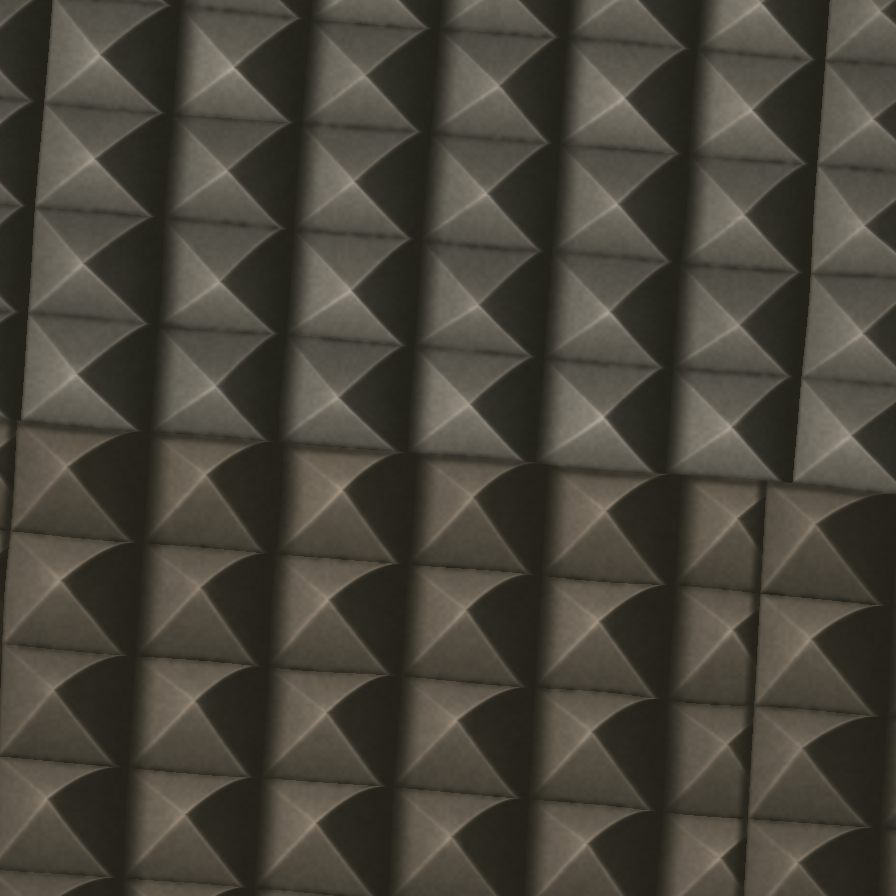
Reproduce this texture procedurally as a WebGL 1 fragment shader.

```glsl
precision highp float;
uniform vec2 u_resolution;

#define SHADOW vec3(0.135, 0.132, 0.105)
#define LIGHT vec3(0.60, 0.565, 0.51)
#define ROW_SLOPE 0.082
#define SEAM_Y 0.468
#define TIP_X 0.91
#define RIDGE_WIDTH 0.028
#define EDGE_SOFTNESS 0.018
#define APEX_JITTER 0.05
#define CELL_VARIATION 0.10
#define GRAIN 0.13

float hash(vec2 p) {
  vec3 q = fract(vec3(p.xyx) * 0.1031);
  q += dot(q, q.yzx + 33.33);
  return fract((q.x + q.y) * q.z);
}

float noise(vec2 p) {
  vec2 i = floor(p), f = fract(p);
  f = f * f * (3.0 - 2.0 * f);
  vec2 e = vec2(0.0, 1.0);
  return mix(mix(hash(i), hash(i + e.yx), f.x),
             mix(hash(i + e.xy), hash(i + e.yy), f.x), f.y);
}

float bump(float d, float width) {
  return exp(-d * d / (width * width));
}

// Brightness of foam pyramids; faces = left, upper, lower, right.
// bend curves the upper right ridge, panelWidth is in columns.
float foam(vec2 p, float shear, float origin, vec2 pitch, float panelWidth,
           vec2 apex, float bend, vec4 faces) {
  float across = (p.x + shear * p.y - origin) / pitch.x;
  float panel = floor(across / panelWidth);
  float u = across - panel * panelWidth;
  float v = (p.y - ROW_SLOPE * p.x - SEAM_Y) / pitch.y;
  vec2 id = vec2(floor(u) + panel * 6.0, floor(v)) + 50.0;
  vec2 f = vec2(fract(u), fract(v));
  float firstColumn = 1.0 - step(1.0, u);
  float soft = max(EDGE_SOFTNESS, 0.8 / (u_resolution.y * pitch.x));

  // Ridges join the apex to the four corners of the cell
  apex += APEX_JITTER * (vec2(hash(id), hash(id + 17.0)) - 0.5);
  apex.x -= 0.06 * firstColumn;
  float upper = 1.0 - smoothstep(apex.y - soft, apex.y + soft, f.y);
  float rise = f.y < apex.y ? f.y / apex.y : (1.0 - f.y) / (1.0 - apex.y);
  float leftRidge = apex.x * rise;
  float rightRidge = mix(TIP_X, apex.x, pow(rise, f.y < apex.y ? bend : 0.94));
  float inLeft = 1.0 - smoothstep(-soft, soft, f.x - leftRidge);
  float inRight = smoothstep(-soft, soft, f.x - rightRidge);

  // Face shading
  float leftShade = faces.x * mix(0.72, 1.12, clamp(f.x / apex.x, 0.0, 1.0));
  float upperShade = faces.y * (0.78 + 0.34 * rise);
  float lowerShade = faces.z * (0.62 + 0.50 * rise);
  float rightShade = faces.w * smoothstep(1.0, 0.55, f.x) * (0.4 + f.y);
  float shade = mix(lowerShade, upperShade, upper);
  shade = mix(shade, leftShade, inLeft);
  shade *= 1.0 + CELL_VARIATION * (hash(id + 31.0) - 0.5) * 2.0;

  // Dusty creases between rows
  float crease = bump(min(f.y, 1.0 - f.y), 0.035);
  shade -= 0.16 * crease * (0.4 + noise(p * 110.0));
  shade = mix(shade, rightShade, inRight);

  // Worn, lighter ridges
  float wear = 0.6 + 0.6 * noise(p * 45.0);
  float leftGlow = bump(f.x - leftRidge, RIDGE_WIDTH) * mix(0.12, 0.23, rise);
  float rightGlow = bump(f.x - rightRidge, RIDGE_WIDTH) * mix(0.16, 0.20, rise);
  shade += wear * max(leftGlow * mix(1.0, 0.5, upper), rightGlow);
  shade += 0.10 * bump(length(f - apex), 0.09);

  // Deep grooves between columns and crisp panel edges
  float groove = mix(0.19, 0.03, firstColumn);
  shade *= smoothstep(-0.03, groove, f.x);
  shade *= 0.15 + 0.85 * smoothstep(0.02, 0.10, panelWidth - u);
  return shade;
}

void main() {
  vec2 p = gl_FragCoord.xy / u_resolution;
  p.y = 1.0 - p.y;
  vec2 warped = p + 0.005 * (vec2(noise(p * 9.0), noise(p * 9.0 + 40.0)) - 0.5);

  // Two rows of panels meeting at a sloping seam
  float top = foam(warped, 0.076, 0.0586, vec2(0.1448, 0.1192), 6.0,
                   vec2(0.47, 0.52), 0.86, vec4(0.72, 0.47, 0.63, 0.13));
  float bottom = foam(warped, 0.06, 0.047, vec2(0.1491, 0.1255), 5.65,
                      vec2(0.45, 0.36), 0.62, vec4(0.58, 0.54, 0.40, 0.08));
  float seam = warped.y - ROW_SLOPE * warped.x - SEAM_Y;
  float below = smoothstep(-0.0015, 0.0015, seam);
  float shade = mix(top, bottom, below);
  shade *= 1.0 - 0.5 * bump(seam - 0.004, 0.005);

  // Fine grain and uneven light
  float grain = 0.6 * noise(p * 230.0) + 0.4 * noise(p * 85.0) - 0.5;
  shade += GRAIN * grain * (0.25 + shade);
  shade *= 1.06 - 0.22 * dot(p - 0.45, p - 0.45);
  vec3 color = mix(SHADOW, LIGHT, clamp(shade, 0.0, 1.15));
  color *= mix(vec3(0.99, 1.0, 1.01), vec3(1.02, 0.99, 0.96), below);
  gl_FragColor = vec4(color, 1.0);
}
```
